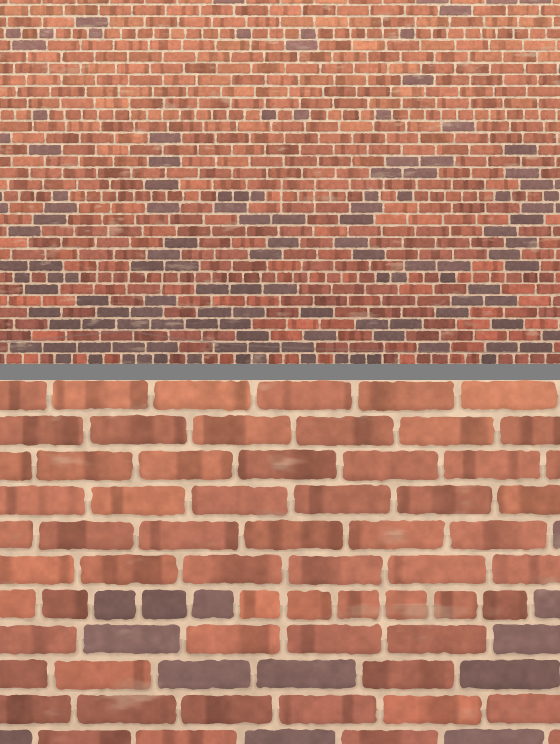
Top, the full canvas; bottom, a detail of the centre.
This texture is drawn by a Shadertoy shader. Its source:

```glsl
// Weathered brick wall: courses of long stretchers with a course of short
// headers every seventh row. Jittered joints and noisy rounded boxes shape the
// bricks; hashes choose their tones, and the wall fades paler toward the top.

const float ROWS = 31.33;          // courses over the canvas height
const float ROW_SHIFT = 0.06;      // part of the lowest course cut off
const float HEADER_EVERY = 7.0;    // courses between header courses
const float STRETCHER = 2.93;      // brick pitch, in course heights
const float HEADER = 1.41;
const float JOINT = 0.185;         // mortar width, in course heights
const float CORNER = 0.13;
const float ROUGHNESS = 0.09;
const float JOINT_JITTER = 0.16;
const float CABLE_WIDTH = 0.0032;  // in canvas heights

const vec3 RED_LOW = vec3(0.60, 0.36, 0.305);
const vec3 RED_HIGH = vec3(0.81, 0.51, 0.395);
const vec3 ORANGE_LOW = vec3(0.74, 0.41, 0.325);
const vec3 ORANGE_HIGH = vec3(0.85, 0.56, 0.42);
const vec3 DARK_LOW = vec3(0.43, 0.345, 0.33);
const vec3 DARK_HIGH = vec3(0.62, 0.46, 0.43);
const vec3 MORTAR_LOW = vec3(0.85, 0.72, 0.61);
const vec3 MORTAR_HIGH = vec3(0.93, 0.82, 0.70);
const vec3 CABLE = vec3(0.55, 0.46, 0.43);

float hash(vec2 p) {
    vec3 q = fract(p.xyx * vec3(0.1031, 0.1030, 0.0973));
    q += dot(q, q.yzx + 33.33);
    return fract((q.x + q.y) * q.z);
}

float noise(vec2 p) {
    vec2 i = floor(p), f = fract(p);
    f = f * f * (3.0 - 2.0 * f);
    return mix(mix(hash(i), hash(i + vec2(1, 0)), f.x),
               mix(hash(i + vec2(0, 1)), hash(i + vec2(1, 1)), f.x), f.y);
}

float fbm(vec2 p) {
    float sum = 0.0, amp = 0.5;
    for (int i = 0; i < 4; i++) {
        sum += amp * noise(p);
        p = p * 2.03 + 17.1;
        amp *= 0.5;
    }
    return sum / 0.9375;
}

// Position of a vertical joint, in course heights
float jointX(float k, float row, float pitch) {
    return k * pitch + JOINT_JITTER * (hash(vec2(k, row) + 51.0) - 0.5);
}

float roundBox(vec2 p, vec2 halfSize, float r) {
    vec2 q = abs(p) - halfSize + r;
    return length(max(q, 0.0)) + min(max(q.x, q.y), 0.0) - r;
}

// Sagging cable along the foot of the wall
float cableHeight(float x) {
    return x < 0.23 ? 0.058 + 0.148 * x : 0.03 + 0.062 * exp(-5.0 * (x - 0.23));
}

void mainImage(out vec4 fragColor, in vec2 fragCoord) {
    vec2 uv = fragCoord / iResolution.xy;
    float px = ROWS / iResolution.y;
    vec2 wall = fragCoord * px + vec2(0.0, ROW_SHIFT);
    float fade = smoothstep(0.0, 1.0, uv.y + 0.16 * (fbm(wall * 0.09) - 0.5));

    // Course and brick under this point
    float row = floor(wall.y);
    bool isHeader = mod(row, HEADER_EVERY) < 0.5;
    float pitch = isHeader ? HEADER : STRETCHER;
    float x = wall.x + 20.0 * STRETCHER
            + pitch * (0.5 * mod(row, 2.0) + 0.3 * hash(vec2(row, 7.0)));
    float k = floor(x / pitch);
    if (x < jointX(k, row, pitch)) k -= 1.0;
    else if (x > jointX(k + 1.0, row, pitch)) k += 1.0;
    float left = jointX(k, row, pitch), right = jointX(k + 1.0, row, pitch);
    vec2 id = vec2(k, row);

    // Brick outline with chipped edges
    vec2 local = vec2(x - 0.5 * (left + right), fract(wall.y) - 0.5);
    local.y += 0.04 * (hash(id + 9.0) - 0.5);
    vec2 halfSize = 0.5 * vec2(right - left - JOINT, 1.0 - JOINT);
    float d = roundBox(local, halfSize, CORNER);
    d += ROUGHNESS * (fbm(wall * 2.6) - 0.5) + 0.05 * (noise(wall * 6.0) - 0.5);
    float brickMask = 1.0 - smoothstep(-0.6 * px, 0.6 * px, d);

    // Tone of each brick, with fired bands and fine grain
    float darkShare = mix(0.36, 0.06, smoothstep(0.05, 0.85, uv.y));
    float isDark = step(hash(id + 3.7), darkShare);
    vec3 red = mix(RED_LOW, RED_HIGH, fade);
    vec3 orange = mix(ORANGE_LOW, ORANGE_HIGH, fade);
    vec3 brick = mix(red, orange, smoothstep(0.35, 1.0, hash(id + 13.0)));
    brick = mix(brick, mix(DARK_LOW, DARK_HIGH, fade), isDark * 0.92);
    brick *= 0.92 + 0.15 * hash(id + 29.0) - (isHeader ? 0.03 : 0.0);
    float band = noise(vec2(x * 2.3, row * 5.0));
    brick *= 1.0 - 0.17 * smoothstep(0.5, 0.85, band) * (1.0 - isDark);
    brick *= 0.90 + 0.20 * fbm(wall * 3.7 + 40.0);
    brick *= 1.0 - 0.10 * smoothstep(0.2, 0.45, -local.y);

    // Mortar, and thin smears of it over the bricks
    float grit = fbm(wall * 3.0 + 80.0);
    vec3 mortar = mix(MORTAR_LOW, MORTAR_HIGH, fade) * (0.90 + 0.18 * grit);
    mortar *= 1.0 - 0.14 * smoothstep(0.12, 0.0, d) * step(local.y, 0.0);
    float smear = smoothstep(0.66, 0.84, fbm(wall * vec2(0.5, 1.4) + 5.0));
    vec3 color = mix(mortar, mix(brick, mortar, 0.45 * smear), brickMask);

    // Cable with a soft edge
    float cableDist = abs(uv.y - cableHeight(uv.x)) - 0.5 * CABLE_WIDTH;
    float edge = 1.0 / iResolution.y;
    color = mix(color, CABLE, 0.65 * (1.0 - smoothstep(-edge, edge, cableDist)));

    fragColor = vec4(clamp(color, 0.0, 1.0), 1.0);
}
```
